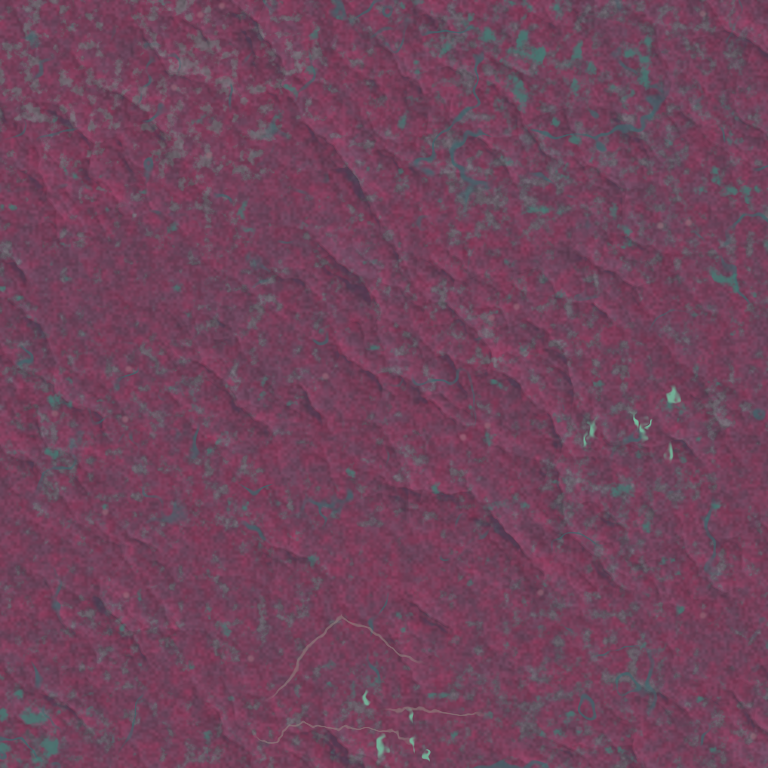
Reproduce this texture procedurally as a three.js fragment shader.

```glsl
varying vec2 vUv;

float hash(vec2 p) {
  vec3 q = fract(vec3(p.xyx) * 0.1031);
  q += dot(q, q.yzx + 33.33);
  return fract((q.x + q.y) * q.z);
}

float noise(vec2 p) {
  vec2 i = floor(p), f = fract(p);
  f = f * f * (3.0 - 2.0 * f);
  return mix(mix(hash(i), hash(i + vec2(1, 0)), f.x),
             mix(hash(i + vec2(0, 1)), hash(i + vec2(1, 1)), f.x), f.y);
}

// Octaves are rotated to hide the lattice
float fbm(vec2 p) {
  float sum = 0.0, amp = 0.53;
  for (int i = 0; i < 4; i++) {
    sum += amp * noise(p);
    p = mat2(1.6, 1.2, -1.2, 1.6) * p + 17.3;
    amp *= 0.5;
  }
  return sum;
}

float blob(vec2 p, vec2 centre, float radius) {
  vec2 d = (p - centre) / radius;
  return exp(-dot(d, d));
}

// Squared distance to the nearest scattered point: bowls with creased rims
float bowls(vec2 p) {
  float nearest = 4.0;
  for (int y = -1; y <= 1; y++) {
    for (int x = -1; x <= 1; x++) {
      vec2 cell = floor(p) + vec2(x, y);
      vec2 d = cell + vec2(hash(cell), hash(cell + 57.0)) - p;
      nearest = min(nearest, dot(d, d));
    }
  }
  return nearest;
}

// Valleys stretched along the falling diagonal
float terrain(vec2 p) {
  p += 0.045 * vec2(fbm(p * 18.0), fbm(p * 18.0 + 40.0));
  vec2 q = vec2(p.x - p.y, p.x + p.y) * 0.707 + 5.0;
  return bowls(q * vec2(13.0, 21.0)) + 0.3 * bowls(q * vec2(34.0, 46.0) + 9.0);
}

// Thin meandering line along the curve y, between two x limits
float river(vec2 p, float y, float slope, float left, float right) {
  float dist = abs(p.y - y) / sqrt(1.0 + slope * slope);
  float span = smoothstep(left, left + 0.03, p.x) * (1.0 - smoothstep(right - 0.03, right, p.x));
  return span * (1.0 - smoothstep(0.0005, 0.0028, dist));
}

void main() {
  vec2 p = vUv;
  float grain = noise(p * 250.0 + 3.0) - 0.5;
  float tint = noise(p * 170.0 + 37.0) - 0.5;
  float clump = fbm(p * 70.0 + 11.0);
  float region = fbm(p * 5.0 + 2.0);

  // Vegetation: plum to crimson
  float redness = 0.36 + 1.7 * (clump - 0.5) + 0.55 * (region - 0.5) + 0.45 * tint;
  vec3 color = mix(vec3(0.418, 0.262, 0.352), vec3(0.508, 0.235, 0.347), clamp(redness, -0.1, 1.2));

  // Regions of bare and wet ground
  float bare = blob(p, vec2(0.25, 0.89), 0.15) + 0.5 * blob(p, vec2(0.06, 0.88), 0.1);
  float wet = blob(p, vec2(0.68, 0.91), 0.16) + 0.9 * blob(p, vec2(0.82, 0.34), 0.09)
            + 0.9 * blob(p, vec2(0.72, 0.07), 0.15) + 1.6 * blob(p, vec2(0.04, 0.04), 0.07)
            + 0.5 * blob(p, vec2(0.95, 0.75), 0.2) + 0.4 * blob(p, vec2(0.05, 0.5), 0.15);

  // Greyish speckle
  float speckle = fbm(p * 85.0 + 71.0) + 0.3 * (fbm(p * 15.0 + 31.0) - 0.5);
  color = mix(color, vec3(0.36, 0.37, 0.4), 0.75 * smoothstep(0.53, 0.86, speckle + 0.11 * wet));
  color = mix(color, vec3(0.44, 0.4, 0.43), 0.75 * smoothstep(0.54, 0.8, speckle + 0.24 * bare - 0.12));

  // Hillshade, strongest at the creased rims
  float relief = mix(0.5, 1.3, smoothstep(0.3, 0.7, noise(p * 11.0 + 77.0)));
  float slope = relief * (terrain(p) - terrain(p + vec2(0.0025)));
  color *= 1.0 + 0.75 * clamp(slope, -0.22, 0.15) + 0.17 * grain;
  color = mix(color, vec3(0.29, 0.24, 0.34), 0.5 * smoothstep(0.09, 0.24, -slope));

  // Teal streams and damp patches
  float course = abs(fbm(p * 9.0 + 23.0) - 0.5);
  float stream = 1.0 - smoothstep(0.003, 0.018, course);
  stream *= smoothstep(0.52, 0.78, fbm(p * 24.0 + 51.0) + 0.2 * wet);
  color = mix(color, vec3(0.24, 0.4, 0.42), 0.7 * stream);
  float damp = smoothstep(0.72, 0.9, fbm(p * 44.0 + 83.0) + 0.11 * wet);
  color = mix(color, vec3(0.27, 0.48, 0.45), 0.8 * damp);

  // Pale rivers
  float wander = 0.04 * (fbm(p * 26.0) - 0.5);
  float rise = p.x < 0.445 ? 1.35 : -0.7;
  float upper = river(p, 0.21 + rise * (p.x - 0.445) + wander, rise, 0.34, 0.56);
  float lower = river(p, 0.045 + 1.3 * wander, 0.4, 0.32, 0.55);
  float branch = river(p, 0.075 - wander, 0.4, 0.49, 0.64);
  color = mix(color, vec3(0.56, 0.49, 0.48), 0.6 * max(upper, max(lower, branch)));

  // Bright mint clearings in two clusters
  for (int i = 0; i < 13; i++) {
    float id = float(i);
    vec2 jitter = vec2(hash(vec2(id, 4.0)), hash(vec2(id, 9.0))) - 0.5;
    vec2 centre = i < 8 ? vec2(0.82, 0.44) + jitter * vec2(0.15, 0.09)
                        : vec2(0.47, 0.06) + jitter * vec2(0.28, 0.09);
    vec2 d = p - centre;
    d.x += 0.5 * jitter.x * d.y;
    d += 0.012 * (vec2(noise(p * 140.0), noise(p * 140.0 + 60.0)) - 0.5);
    float size = mix(0.5, 1.2, hash(vec2(id, 15.0)));
    float fleck = 1.0 - smoothstep(0.2, 1.0, length(d / (size * vec2(0.006, 0.013))));
    color = mix(color, vec3(0.46, 0.76, 0.63), 0.85 * fleck);
  }

  // Sparse pinkish dots
  vec2 cell = floor(p * 32.0);
  vec2 spot = 0.2 + 0.6 * vec2(hash(cell + 7.0), hash(cell + 19.0));
  float pebble = 1.0 - smoothstep(0.05, 0.2, length(fract(p * 32.0) - spot));
  color = mix(color, vec3(0.6, 0.42, 0.47), 0.6 * pebble * step(0.98, hash(cell + 91.0)));

  gl_FragColor = vec4(color, 1.0);
}
```
